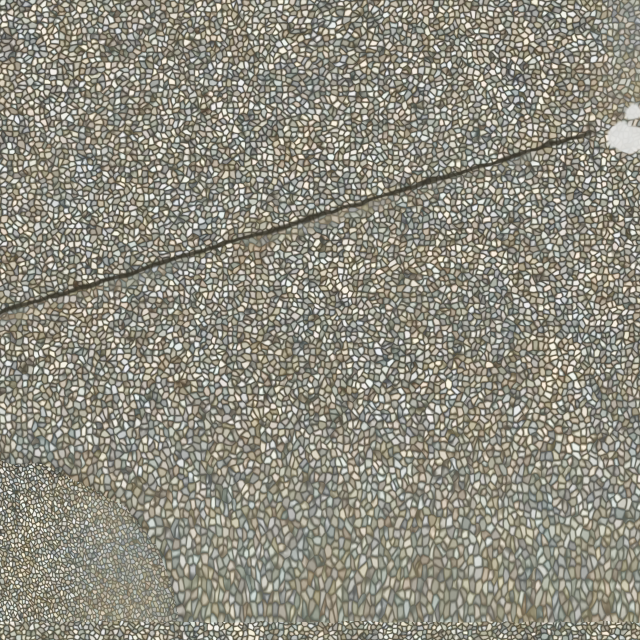
A Shadertoy shader for this texture:

```glsl
// Pebbled grey stone with a thin slanted crack, grains stretching into upright streaks below.

const float GRAIN_COUNT = 112.0;    // grains across the canvas
const float FINE_COUNT = 185.0;     // grains across, in the fine corner
const float STRETCH = 0.62;         // lengthening of grains toward the bottom
const float STRETCH_START = 0.5;    // height below which grains lengthen
const float CORNER_RADIUS = 0.28;
const float STRIP_HEIGHT = 0.028;
const float CRACK_HEIGHT = 0.512;
const float CRACK_SLOPE = 0.305;
const float CRACK_END = 0.94;
const float CRACK_WIDTH = 0.0032;
const vec2 CHIP_CENTER = vec2(0.978, 0.783);
const vec3 SHADOW = vec3(0.17, 0.16, 0.125);
const vec3 STONE = vec3(0.575, 0.565, 0.51);
const vec3 LIGHT = vec3(0.96, 0.95, 0.915);
const vec3 CHIP = vec3(0.89, 0.89, 0.88);

vec3 hash3(vec2 p) {
    vec3 q = fract(vec3(p.xyx) * vec3(0.1031, 0.1030, 0.0973));
    q += dot(q, q.yxz + 33.33);
    return fract((q.xxy + q.yzz) * q.zyx);
}

float cornerDot(vec2 cell, vec2 offset) {
    return dot(hash3(cell + 57.0).xy * 2.0 - 1.0, offset);
}

// Gradient noise, about -0.7 to 0.7
float noise(vec2 p) {
    vec2 i = floor(p), f = p - i;
    vec2 u = f * f * f * (f * (f * 6.0 - 15.0) + 10.0);
    vec2 e = vec2(1.0, 0.0);
    return mix(mix(cornerDot(i, f), cornerDot(i + e, f - e), u.x),
               mix(cornerDot(i + e.yx, f - e.yx), cornerDot(i + 1.0, f - 1.0), u.x), u.y);
}

// Randomly turned oval cells: x = distance from the gap, yzw = random values of the grain
vec4 grains(vec2 p) {
    p += 0.25 * vec2(noise(p * 0.6), noise(p * 0.6 + 31.0));
    vec2 base = floor(p);
    float nearest = 9.0, second = 9.0;
    vec3 id = vec3(0.0);
    for (int j = -1; j <= 1; j++)
    for (int i = -1; i <= 1; i++) {
        vec2 cell = base + vec2(i, j);
        vec3 rnd = hash3(cell + 11.0);
        vec2 d = p - cell - 0.5 - 0.85 * (rnd.xy - 0.5);
        float angle = 6.2832 * rnd.z;
        vec2 axis = vec2(cos(angle), sin(angle));
        float dist = length(vec2(dot(d, axis) * 0.8, dot(d, vec2(-axis.y, axis.x)) * 1.2));
        if (dist < nearest) {
            second = nearest;
            nearest = dist;
            id = hash3(cell + 203.0);
        } else second = min(second, dist);
    }
    return vec4(second - nearest, id);
}

// Tone 0 to 1 through shadow, stone and light
vec3 stoneRamp(float tone) {
    vec3 low = mix(SHADOW, STONE, clamp(tone * 2.0, 0.0, 1.0));
    return mix(low, LIGHT, clamp(tone * 2.0 - 1.0, 0.0, 1.0));
}

vec3 surface(vec2 uv) {
    float rough = noise(uv * 45.0);
    float patchy = noise(uv * 7.0) + 0.6 * noise(uv * 17.0 + 9.0);

    // Grain layout of the three regions
    float low = max(STRETCH_START - uv.y, 0.0);
    vec2 p = vec2(uv.x + 0.012 * noise(uv * 6.0 + 4.0),
                  uv.y + STRETCH * low * low / (2.0 * STRETCH_START)) * GRAIN_COUNT;
    float contrast = mix(1.12, 0.72, smoothstep(0.0, 1.0, (0.5 - uv.y) / 0.42));
    float cornerEdge = length(uv) - CORNER_RADIUS + 0.012 * noise(uv * 22.0);
    if (uv.y < STRIP_HEIGHT + 0.005 * rough) {
        p = uv * GRAIN_COUNT * 1.15 + 300.0;
        contrast = 1.1;
    } else if (cornerEdge < 0.0) {
        p = vec2(uv.x + 0.35 * uv.y, uv.y * 0.75 - 0.25 * uv.x) * FINE_COUNT + 500.0;
        contrast = mix(1.15, 0.65, smoothstep(0.05, 0.2, uv.x));
    }
    contrast *= 1.0 - 0.4 * smoothstep(0.9, 1.0, uv.x) * smoothstep(0.7, 0.85, uv.y);
    contrast *= 1.0 + 0.25 * patchy;

    // Crack position, with a worn ledge beneath it
    float wobble = 0.006 * noise(uv * 18.0) + 0.004 * rough;
    float crackSide = (uv.y - CRACK_HEIGHT - CRACK_SLOPE * uv.x + wobble) / 1.045;
    float reach = 1.0 - smoothstep(CRACK_END - 0.03, CRACK_END, uv.x);
    float ledge = smoothstep(-0.026, -0.014, crackSide);
    ledge *= 1.0 - smoothstep(-0.004, 0.002, crackSide);
    ledge *= reach * smoothstep(-0.3, 0.3, noise(uv * 13.0 + 70.0));
    contrast *= 1.0 - 0.55 * ledge;

    // Pale grains with dark gaps
    vec4 grain = grains(p);
    float body = smoothstep(-0.08, 0.58, grain.x);
    float tone = 0.54 + contrast * (0.62 * (body - 0.6) + 0.42 * body * (grain.y - 0.5));
    tone += 0.05 * patchy + 0.05 * rough - 0.04 * ledge;
    float rim = 1.0 - smoothstep(0.0, 0.02, abs(cornerEdge));
    tone -= 0.08 * rim * step(STRIP_HEIGHT, uv.y);
    vec3 color = stoneRamp(tone);

    // Faint rust, blue and green tints
    float warmth = 0.06 * (grain.z - 0.5) + 0.035 * noise(uv * 11.0 + 40.0);
    color += warmth * vec3(1.0, 0.1, -1.0);
    color.g += 0.03 * (grain.w - 0.5) + 0.006 * (1.0 - smoothstep(0.0, 0.4, uv.y));

    // Crack and pale chip
    float width = CRACK_WIDTH * (1.0 + 0.9 * noise(uv * 26.0 + 15.0));
    float crack = (1.0 - smoothstep(width * 0.4, width * 1.6, abs(crackSide))) * reach;
    color = mix(color, SHADOW * 1.2, 0.85 * crack);
    float chipNoise = 0.012 * noise(uv * 35.0) + 0.008 * rough;
    float chip = length((uv - CHIP_CENTER) * vec2(0.8, 1.15)) - 0.026 + chipNoise;
    float flake = length(uv - CHIP_CENTER - vec2(0.012, 0.045)) - 0.013 + chipNoise;
    float chipMask = 1.0 - smoothstep(-0.003, 0.003, min(chip, flake));
    return mix(color, CHIP + 0.04 * rough, 0.92 * chipMask);
}

// Four samples per pixel smooth the grain edges
void mainImage(out vec4 fragColor, in vec2 fragCoord) {
    vec3 sum = vec3(0.0);
    for (int k = 0; k < 4; k++) {
        vec2 shift = vec2(k % 2, k / 2) * 0.5 - 0.25;
        sum += surface((fragCoord + shift) / iResolution.xy);
    }
    fragColor = vec4(clamp(sum * 0.25, 0.0, 1.0), 1.0);
}
```
